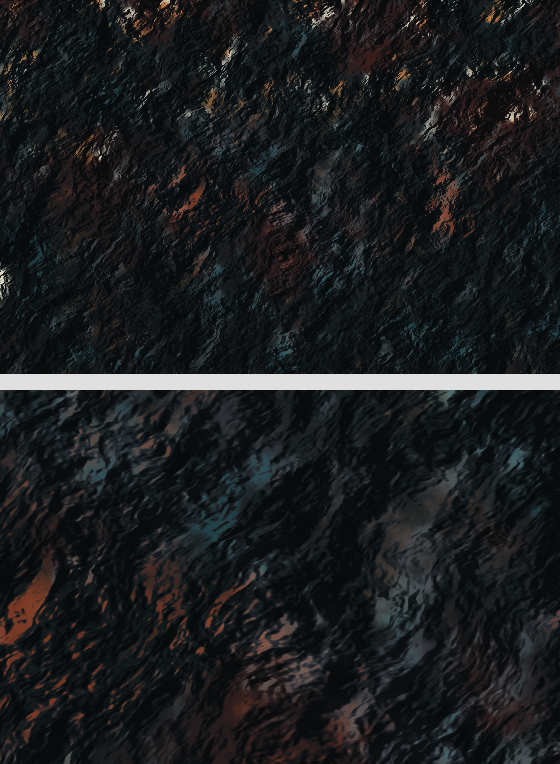
Top: the whole. Bottom: its middle third, enlarged.
A WebGL 1 fragment shader for this texture:

```glsl
precision highp float;
// Dark, rough rock face in low light: a gritty relief of gradient noise is lit
// from one side, stained with rust and slate, and its crests catch small
// gold, pale, ember and teal glints gathered in loose clusters.

uniform vec2 u_resolution;

const vec3 SHADOW = vec3(0.048, 0.070, 0.080);
const vec3 STONE  = vec3(0.125, 0.142, 0.150);
const vec3 RUST   = vec3(0.235, 0.112, 0.105);
const vec3 SLATE  = vec3(0.255, 0.270, 0.310);
const vec3 STEEL  = vec3(0.250, 0.300, 0.320);
const vec3 EMBER  = vec3(0.700, 0.270, 0.150);
const vec3 GOLD   = vec3(0.820, 0.520, 0.270);
const vec3 PALE   = vec3(0.800, 0.800, 0.720);
const vec3 TEAL   = vec3(0.140, 0.330, 0.370);

mat2 rotation(float a) {
  float c = cos(a), s = sin(a);
  return mat2(c, -s, s, c);
}

vec2 gradientAt(vec2 cell) {
  float a = 6.2832 * fract(sin(dot(cell, vec2(127.1, 311.7))) * 43758.55);
  return vec2(cos(a), sin(a));
}

float gradientNoise(vec2 p) {
  vec2 i = floor(p), f = p - i;
  vec2 w = f * f * f * (f * (f * 6.0 - 15.0) + 10.0);
  float a = dot(gradientAt(i), f);
  float b = dot(gradientAt(i + vec2(1, 0)), f - vec2(1, 0));
  float c = dot(gradientAt(i + vec2(0, 1)), f - vec2(0, 1));
  float d = dot(gradientAt(i + vec2(1, 1)), f - vec2(1, 1));
  return mix(mix(a, b, w.x), mix(c, d, w.x), w.y);
}

float fbm(vec2 p) {
  float sum = 0.0, amp = 0.6;
  for (int i = 0; i < 5; i++) {
    sum += amp * gradientNoise(p);
    p = rotation(0.5) * p * 2.03 + 17.3;
    amp *= 0.5;
  }
  return sum;
}

// Creased height; the coarse octaves run along the diagonal grain.
float relief(vec2 p) {
  float sum = 0.0, amp = 0.5;
  for (int i = 0; i < 6; i++) {
    float n = gradientNoise(p);
    sum += amp * mix(n, -abs(n), 0.6);
    p = rotation(0.4) * p * 2.02 + 9.7;
    amp *= 0.53;
  }
  return sum;
}

// Soft elliptical region with a ragged rim.
float spot(vec2 p, vec2 centre, vec2 radius, float rag) {
  return smoothstep(1.2, 0.2, length((p - centre) / radius) + rag * 2.5);
}

void main() {
  vec2 p = gl_FragCoord.xy / u_resolution.y;
  float right = gl_FragCoord.x / u_resolution.x;

  // Grain space: turned to the diagonal, stretched along it, slightly warped.
  vec2 warp = vec2(fbm(p * 5.0 + 4.0), fbm(p * 5.0 + 31.0));
  vec2 q = rotation(0.62) * (p + 0.04 * warp) * vec2(5.6);
  q *= vec2(0.8, 1.3);

  // Side light from finite differences of the relief.
  float e = 0.012;
  float h = relief(q);
  vec2 slope = vec2(relief(q + vec2(e, 0)), relief(q + vec2(0, e))) - h;
  float lit = dot(slope / e, vec2(0.6, -0.8)) * 1.7;
  float crest = smoothstep(0.55, 1.6, lit);
  float facet = smoothstep(-0.6, 1.4, lit);

  // Patchy fields that steer stains and glints.
  float broad = fbm(p * 2.3 + 12.0);
  float rag = fbm(p * 7.0 + 50.0);
  float fine = fbm(p * 24.0 + 80.0);
  float hue = fbm(p * 8.0 + 66.0);
  float cluster = smoothstep(-0.02, 0.2, fbm(q * 1.1 + 23.0) + 0.3 * fine);

  // Light falls on the top and the centre; right edge and foot stay dark.
  float top = smoothstep(0.50, 0.90, p.y + 0.4 * broad);
  float middle = spot(p, vec2(0.85, 0.52), vec2(0.78, 0.50), rag * 0.4);
  float exposure = clamp(0.2 + 0.5 * top + 0.6 * middle, 0.0, 1.0);
  exposure *= 1.0 - 0.6 * smoothstep(0.85, 1.0, right) * (1.0 - top);

  // Stone and stains.
  vec3 col = mix(SHADOW, STONE, facet * (0.3 + 0.6 * exposure));
  float rust = smoothstep(-0.06, 0.2, broad + 0.5 * rag) * exposure;
  col = mix(col, RUST, rust * (0.15 + 0.85 * facet));
  float slate = spot(p, vec2(0.88, 0.39), vec2(0.16, 0.12), rag)
    + 0.6 * spot(p, vec2(0.74, 0.58), vec2(0.26, 0.16), rag);
  col = mix(col, SLATE, min(slate, 1.0) * (0.15 + 0.6 * facet)
    * smoothstep(-0.2, 0.15, fine));
  float steel = smoothstep(-0.02, 0.22, hue + 0.4 * fine) * (0.4 + 0.6 * exposure);
  col = mix(col, STEEL, steel * crest * 0.85);
  float teal = smoothstep(0.06, 0.26, fbm(p * 6.0 + 140.0) + 0.3 * fine);
  col = mix(col, TEAL, teal * facet * (0.1 + 0.6 * crest) * (1.0 - 0.6 * rust));

  // Hollows between the crests.
  col *= mix(0.6, 1.0, smoothstep(-1.1, 0.2, lit));

  // Glints: gold and pale near the top, embers within the rust.
  float ember = spot(p, vec2(0.58, 0.46), vec2(0.20, 0.13), rag)
    + spot(p, vec2(1.15, 0.45), vec2(0.13, 0.13), rag) + 0.35 * rust * cluster;
  col = mix(col, EMBER, min(ember * crest * 0.6, 0.8));
  float gilt = spot(p, vec2(0.24, 0.59), vec2(0.06, 0.035), rag * 0.5)
    + spot(p, vec2(0.87, 0.70), vec2(0.07, 0.04), rag * 0.5);
  float glow = crest * cluster * (0.12 + 0.88 * top) + 0.7 * gilt * facet;
  vec3 glint = mix(GOLD, PALE, smoothstep(-0.06, 0.1, hue + 0.15 * (right - 0.4)));
  col = mix(col, glint, clamp(glow * (0.75 + 1.5 * fine), 0.0, 0.95));

  // Sunlit chip on the left edge.
  float chip = spot(p, vec2(0.0, 0.25), vec2(0.03, 0.09), rag * 0.6);
  gl_FragColor = vec4(mix(col, PALE * 1.1, chip * facet), 1.0);
}
```
